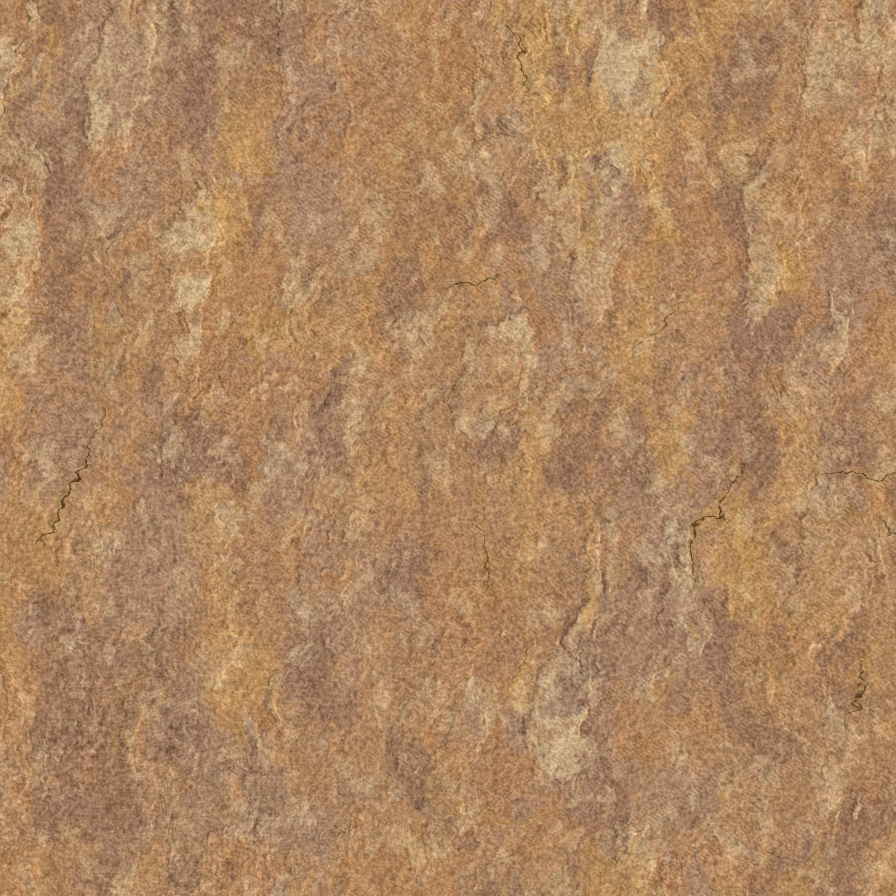
A three.js fragment shader for this texture:

```glsl
// Weathered ochre sandstone: upright stains and pale flakes over a tan ground.
// Stretched, warped value noise gives the layers; slope shading, fine veins,
// scattered wandering cracks and a sandy grain are laid on top.
varying vec2 vUv;

const vec3 TAN = vec3(0.675, 0.512, 0.366);
const vec3 DUSTY_TAN = vec3(0.655, 0.508, 0.397);
const vec3 MAUVE_BROWN = vec3(0.575, 0.434, 0.342);
const vec3 RUST = vec3(0.700, 0.505, 0.330);
const vec3 GOLD = vec3(0.765, 0.585, 0.350);
const vec3 CREAM = vec3(0.820, 0.715, 0.550);
const vec3 ASH = vec3(0.650, 0.580, 0.490);
const vec3 CRACK_DARK = vec3(0.250, 0.190, 0.115);
const int CRACK_COUNT = 11;

float hash(vec2 p) {
  return fract(sin(dot(p, vec2(127.1, 311.7))) * 43758.5453);
}

float noise(vec2 p) {
  vec2 cell = floor(p);
  vec2 f = fract(p);
  f = f * f * (3.0 - 2.0 * f);
  float low = mix(hash(cell), hash(cell + vec2(1.0, 0.0)), f.x);
  float high = mix(hash(cell + vec2(0.0, 1.0)), hash(cell + 1.0), f.x);
  return mix(low, high, f.y);
}

float fbm(vec2 p) {
  float sum = 0.0;
  float total = 0.0;
  float amp = 0.5;
  for (int i = 0; i < 6; i++) {
    sum += amp * noise(p);
    total += amp;
    p = p * 2.03 + vec2(17.3, 9.1);
    amp *= 0.62;
  }
  return sum / total;
}

vec2 rotate(vec2 p, float angle) {
  float c = cos(angle);
  float s = sin(angle);
  return vec2(c * p.x - s * p.y, s * p.x + c * p.y);
}

// Coverage of a stain: stretched noise cut between two levels.
float stain(vec2 p, vec2 scale, float seed, float low, float high) {
  return smoothstep(low, high, fbm(p * scale + seed));
}

// Surface height: rough swells plus thin flakes with steep rims.
float relief(vec2 p) {
  float swell = fbm(p * vec2(30.0, 19.0) + 61.0);
  return swell + 0.20 * stain(p, vec2(14.0, 5.5), 23.0, 0.53, 0.57);
}

// Distance to a segment (x) and position along it (y).
vec2 segment(vec2 p, vec2 a, vec2 b) {
  vec2 ab = b - a;
  float along = clamp(dot(p - a, ab) / dot(ab, ab), 0.0, 1.0);
  return vec2(length(p - a - ab * along), along);
}

// Scattered cracks: dark core (x) and ochre border (y).
vec2 cracks(vec2 p) {
  vec2 cover = vec2(0.0);
  for (int i = 0; i < CRACK_COUNT; i++) {
    float id = float(i);
    vec2 start = vec2(hash(vec2(id, 1.7)), hash(vec2(id, 5.3)));
    float angle = mix(-0.5, 0.9, hash(vec2(id, 9.1)));
    angle += 1.4 * step(0.7, hash(vec2(id, 3.9)));
    float span = mix(0.10, 0.28, hash(vec2(id, 7.7)));
    vec2 end = start + span * vec2(cos(angle), sin(angle));
    vec2 d = segment(p, start, end);
    float taper = sqrt(4.0 * d.y * (1.0 - d.y));
    float core = 1.0 - smoothstep(0.0003, 0.0021, d.x);
    float border = 1.0 - smoothstep(0.001, 0.007, d.x);
    cover = max(cover, taper * vec2(core, border));
  }
  return cover;
}

void main() {
  vec2 p = vUv;
  vec2 warp = vec2(fbm(p * 8.0 + 3.1), fbm(p * 8.0 + 38.7)) - 0.5;
  vec2 jitter = vec2(fbm(p * 34.0 + 12.0), fbm(p * 34.0 + 66.0)) - 0.5;
  vec2 q = p + 0.07 * warp + 0.015 * jitter;

  // Ground tones and stains
  vec3 color = mix(DUSTY_TAN, TAN, stain(q, vec2(9.0, 6.0), 11.0, 0.42, 0.56));
  color = mix(color, RUST, 0.65 * stain(q, vec2(18.0, 11.0), 47.0, 0.50, 0.62));
  color = mix(color, MAUVE_BROWN, 0.70 * stain(q, vec2(18.0, 8.0), 83.0, 0.52, 0.62));

  // Pale and golden patches, gathered in upright bands
  float band = stain(p, vec2(5.0, 2.2), 29.0, 0.42, 0.60);
  float flake = stain(q, vec2(14.0, 5.5), 23.0, 0.53, 0.60);
  float ash = stain(q, vec2(12.0, 8.0), 71.0, 0.55, 0.64);
  float gold = stain(q, vec2(20.0, 8.0), 97.0, 0.54, 0.65);
  float mottle = stain(p, vec2(46.0, 34.0), 53.0, 0.40, 0.58);
  vec3 pale = mix(CREAM, ASH, ash);
  color = mix(color, pale, flake * mix(0.12, 0.72, band) * mix(0.25, 1.0, mottle));
  color = mix(color, GOLD, gold * mix(0.30, 0.65, band));
  color = mix(color, CREAM, 0.40 * stain(q, vec2(52.0, 34.0), 19.0, 0.55, 0.66));

  // Rusty veins and slope shading
  float vein = 1.0 - smoothstep(0.0, 0.020, abs(fbm(q * vec2(26.0, 15.0) + 5.0) - 0.5));
  color *= 1.0 - vein * vec3(0.07, 0.10, 0.12) * mix(0.4, 1.0, flake);
  float slope = relief(q) - relief(q + vec2(0.0030, -0.0026));
  color *= 1.0 + clamp(0.75 * slope, -0.22, 0.15);

  // Cracks, broken along their length
  vec2 crack = cracks(p + 0.14 * warp + 0.012 * jitter);
  float open = smoothstep(0.35, 0.65, noise(p * 19.0 + 7.0));
  color = mix(color, GOLD * 0.90, 0.60 * crack.y);
  color = mix(color, CRACK_DARK, 0.75 * crack.x * open);

  // Sandy grain, turned off the axes, and small pits
  float fine = noise(rotate(p, 0.6) * 490.0) - 0.5;
  float coarse = noise(rotate(p, 1.1) * 270.0 + 31.0) - 0.5;
  float pit = smoothstep(0.70, 0.90, noise(rotate(p, 0.3) * 190.0 + 13.0)) * mottle;
  color += (0.170 * fine + 0.105 * coarse) * vec3(1.0, 0.97, 0.92);
  color *= 1.0 - 0.13 * pit;
  gl_FragColor = vec4(color + 0.006, 1.0);
}
```
